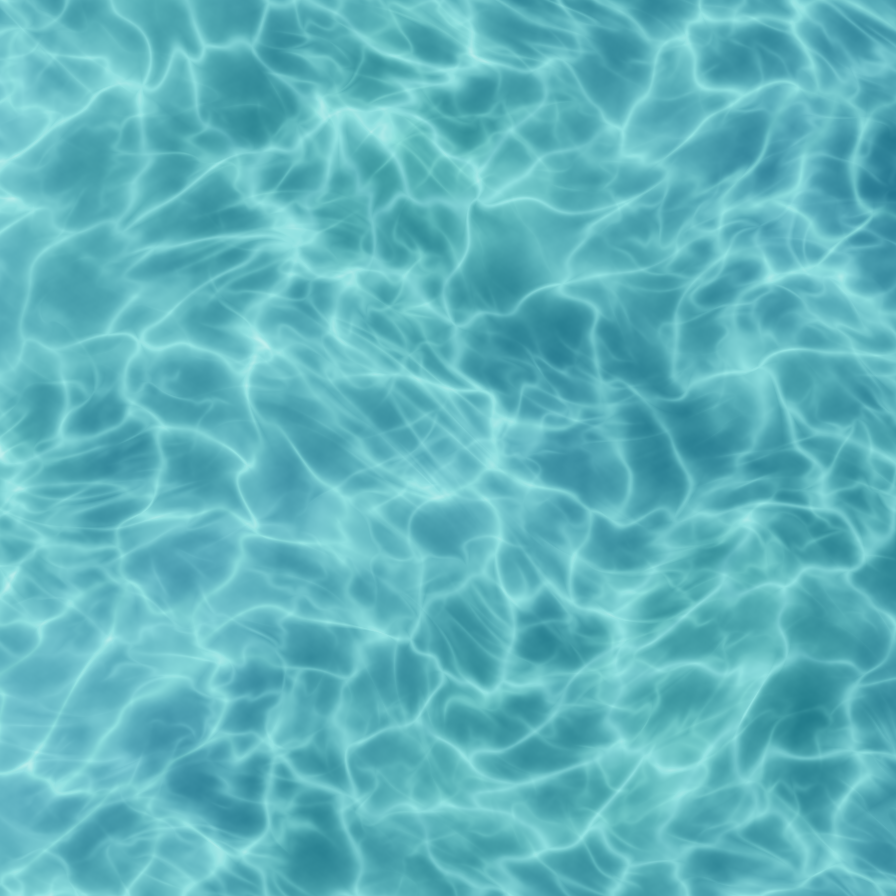
Write a WebGL 1 fragment shader that draws this texture.

```glsl
precision highp float;
// Sunlit pool water: warped cellular caustic webs over soft teal depths.
uniform vec2 u_resolution;

const vec3 DEEP = vec3(0.13, 0.47, 0.55);
const vec3 TEAL = vec3(0.345, 0.69, 0.73);
const vec3 LIGHT = vec3(0.56, 0.88, 0.88);
const vec3 GLINT = vec3(0.74, 0.94, 0.93);

vec2 hash2(vec2 cell) {
  vec2 q = vec2(dot(cell, vec2(127.1, 311.7)), dot(cell, vec2(269.5, 183.3)));
  return fract(sin(q) * 43758.55);
}

mat2 rotation(float angle) {
  float c = cos(angle), s = sin(angle);
  return mat2(c, s, -s, c);
}

// Layered sines, roughly -1 to 1
float swell(vec2 p, float seed) {
  float sum = 0.0, amp = 0.5;
  for (int i = 0; i < 5; i++) {
    sum += amp * sin(p.x + seed + 1.3 * sin(p.y * 0.8 + seed)) * cos(p.y - seed * 0.7);
    p = rotation(1.1) * p * 1.85 + 2.3;
    amp *= 0.6;
  }
  return sum * 1.3;
}

// Bends space so that straight cell borders become curved filaments
vec2 ripple(vec2 p, float strength, float seed) {
  float freq = 1.1, amp = 0.34 * strength;
  for (int i = 0; i < 5; i++) {
    p += amp * sin(p.yx * freq + vec2(seed, seed * 1.7 + 1.0));
    p = rotation(0.6) * p;
    freq *= 1.9;
    amp *= 0.54;
  }
  return rotation(-3.0) * p;
}

// Distances to the three nearest scattered points
vec3 cellular(vec2 p) {
  vec2 cell = floor(p), local = fract(p);
  vec3 nearest = vec3(8.0);
  for (int y = -1; y <= 1; y++) {
    for (int x = -1; x <= 1; x++) {
      vec2 offset = vec2(float(x), float(y));
      float d = length(offset + hash2(cell + offset) - local);
      if (d < nearest.x) nearest = vec3(d, nearest.xy);
      else if (d < nearest.y) nearest = vec3(nearest.x, d, nearest.y);
      else nearest.z = min(nearest.z, d);
    }
  }
  return nearest;
}

// Soft bright line around zero distance
float filament(float d, float sharpness) {
  float k = d * sharpness;
  return 1.0 / (1.0 + k * k);
}

// x: thin line, y: wide haze, z: knot where lines meet
vec3 web(vec2 p, float sharpness) {
  vec3 f = cellular(p);
  float border = f.y - f.x;
  return vec3(filament(border, sharpness), exp(-3.2 * border), filament(f.z - f.x, 6.0));
}

// Broad light and dark zones of the pool
float depthTone(vec2 uv) {
  float trough = exp(-pow((uv.x - 0.54) / 0.2, 2.0));
  return 0.2 + 0.16 * (0.5 - uv.x) - 0.14 * trough + 0.22 * swell(uv * 9.0, 1.4);
}

vec3 waterColor(float tone) {
  vec3 color = mix(DEEP, TEAL, clamp(tone * 2.0, 0.0, 1.0));
  color = mix(color, LIGHT, clamp(tone * 2.0 - 1.0, 0.0, 1.0));
  return mix(color, GLINT, smoothstep(0.95, 1.4, tone));
}

void main() {
  vec2 uv = gl_FragCoord.xy / min(u_resolution.x, u_resolution.y);
  float patches = clamp(0.5 + 0.6 * swell(uv * 13.0, 4.2), 0.0, 1.0);
  float fade = smoothstep(-0.6, 0.4, swell(uv * 19.0, 2.2));

  // Main net, finer net in patches, bent streaky veils, broad hazy bands
  vec3 mainWeb = web(ripple(uv * vec2(9.0, 10.5), 1.0, 0.6), mix(15.0, 6.5, patches));
  vec3 fineWeb = web(ripple(uv * vec2(15.0, 18.5) + 31.0, 1.15, 2.9), 7.5);
  vec2 slanted = rotation(0.4) * (uv + 0.04 * sin(uv.yx * 11.0 + 1.0));
  vec3 veil = web(ripple(slanted * vec2(10.0, 20.0) + 57.0, 1.3, 5.1), 5.0);
  vec3 band = web(ripple(uv * vec2(3.8, 4.6) + 12.0, 0.9, 1.9), 6.0);
  float fineMask = smoothstep(0.2, 0.8, patches);
  float veilMask = smoothstep(-0.4, 0.5, swell(uv * 10.0 + 5.0, 2.7));

  float tone = depthTone(uv) + mainWeb.y * 0.23;
  tone += mainWeb.x * mix(0.12, 0.4, fade) + mainWeb.z * mainWeb.x * 0.2;
  tone += fineMask * (fineWeb.x * 0.25 + fineWeb.y * 0.07);
  tone += veilMask * (veil.x * 0.2 + veil.y * 0.08);
  tone += band.x * (0.1 + 0.16 * veil.y + 0.1 * fade);
  tone += 0.045 * swell(uv * 60.0, 3.3);
  tone -= 0.35 * max(tone - 0.65, 0.0);

  // Calm water leans blue, lit water leans green
  float blueness = swell(uv * 5.0 + 9.0, 0.9) * (1.0 - mainWeb.x);
  vec3 color = waterColor(tone) + vec3(0.01, -0.008, 0.018) * blueness;
  gl_FragColor = vec4(color, 1.0);
}
```
